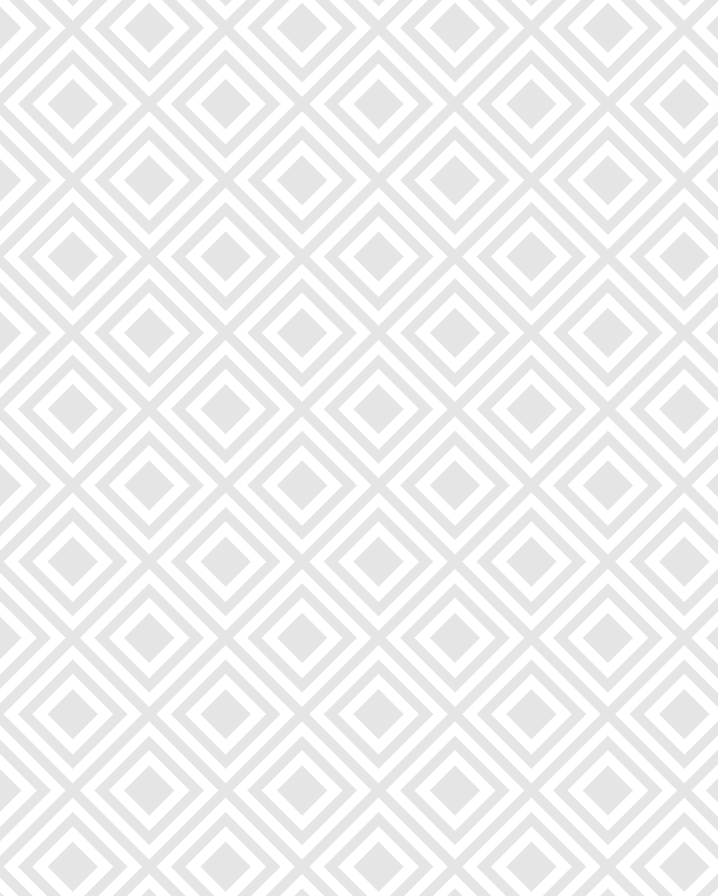
Write a WebGL 2 fragment shader that draws this pattern.

```glsl
#version 300 es
precision highp float;
// Pale grey and white concentric diamonds in a half-drop lattice with crossing grey lines.

uniform vec2 u_resolution;
out vec4 fragColor;

const vec3 GREY = vec3(0.898);
const vec3 WHITE = vec3(1.0);

const vec2 REPEATS = vec2(4.696, 5.874);  // tiles across and down the canvas
const vec2 ANCHOR = vec2(0.5272, 0.5434); // centre of one diamond, as a canvas fraction

// Ring edges, as tile fractions measured from a diamond centre
const float CORE_EDGE = 0.165;
const float INNER_RING_EDGE = 0.265;
const float MIDDLE_RING_EDGE = 0.359;
const float OUTER_RING_EDGE = 0.453;

// Diamond distance to the nearest centre: tile corners and tile middles both hold one
float latticeDistance(vec2 tilePos) {
  vec2 local = abs(fract(tilePos + 0.5) - 0.5);
  float d = local.x + local.y;
  return min(d, 1.0 - d);
}

// Smooth-edged band between two distances
float band(float d, float inner, float outer, float blur) {
  return smoothstep(inner - blur, inner + blur, d)
       - smoothstep(outer - blur, outer + blur, d);
}

void main() {
  vec2 uv = gl_FragCoord.xy / u_resolution;
  float d = latticeDistance((uv - ANCHOR) * REPEATS);

  // Edge softness of about one pixel, in tile units
  float blur = 0.65 * length(REPEATS / u_resolution);

  float white = band(d, CORE_EDGE, INNER_RING_EDGE, blur)
              + band(d, MIDDLE_RING_EDGE, OUTER_RING_EDGE, blur);

  fragColor = vec4(mix(GREY, WHITE, clamp(white, 0.0, 1.0)), 1.0);
}
```
